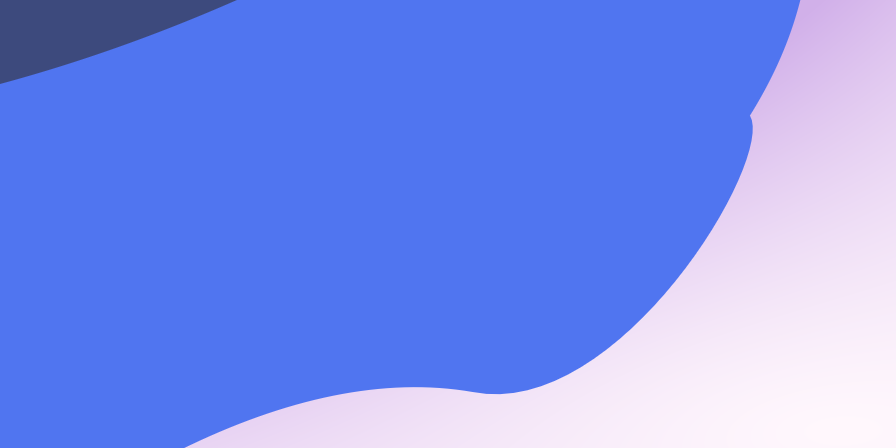
This background is drawn by a WebGL 2 fragment shader. Its source:

```glsl
#version 300 es
precision highp float;

uniform vec2 u_resolution;
out vec4 outColor;

vec2 bezier(vec2 a, vec2 b, vec2 c, vec2 d, float t) {
    float s = 1.0 - t;
    return s * s * s * a + 3.0 * s * s * t * b + 3.0 * s * t * t * c + t * t * t * d;
}

// Updates the nearest distance and flips side at each crossing to the right of p
void traceCurve(vec2 p, vec2 a, vec2 b, vec2 c, vec2 d, inout float nearest, inout float side) {
    const int STEPS = 32;
    vec2 start = a;
    for (int i = 1; i <= STEPS; i++) {
        vec2 end = bezier(a, b, c, d, float(i) / float(STEPS));
        vec2 edge = end - start;
        vec2 offset = p - start;
        float along = clamp(dot(offset, edge) / dot(edge, edge), 0.0, 1.0);
        nearest = min(nearest, length(offset - edge * along));
        if ((start.y > p.y) != (end.y > p.y) && offset.x < edge.x * offset.y / edge.y) {
            side = -side;
        }
        start = end;
    }
}

// Signed distance to the large wave, negative inside
float waveDistance(vec2 p) {
    vec2 dip = vec2(1.055, 0.125);
    vec2 notch = vec2(1.674, 0.742);
    float nearest = 10.0;
    float side = 1.0;
    traceCurve(p, vec2(0.401, -0.005), vec2(0.638, 0.112), vec2(0.859, 0.159), dip, nearest, side);
    traceCurve(p, dip, vec2(1.380, 0.060), vec2(1.732, 0.646), notch, nearest, side);
    traceCurve(p, notch, vec2(1.728, 0.829), vec2(1.766, 0.915), vec2(1.789, 1.010), nearest, side);
    return nearest * side;
}

// Signed distance to the dark corner above a shallow parabola
float cornerDistance(vec2 p) {
    float height = 0.8125 + 0.27 * p.x + 0.16 * p.x * p.x;
    float slope = 0.27 + 0.32 * p.x;
    return (height - p.y) / sqrt(1.0 + slope * slope);
}

// Pale glow at the lower right, fading to lilac
vec3 lilacGlow(vec2 p) {
    float fade = length((p - vec2(1.875, 0.036)) * vec2(0.38, 1.0)) / 0.95;
    fade += 0.9 * (1.82 - p.x) * p.y;
    fade = pow(clamp(fade, 0.0, 1.0), 1.3);
    return mix(vec3(1.0, 0.97, 0.99), vec3(0.82, 0.69, 0.915), fade);
}

float coverage(float signedDistance) {
    return clamp(0.5 - signedDistance * u_resolution.y, 0.0, 1.0);
}

void main() {
    vec2 p = gl_FragCoord.xy / u_resolution.y;
    vec3 color = lilacGlow(p);
    color = mix(color, vec3(0.312, 0.457, 0.941), coverage(waveDistance(p)));
    color = mix(color, vec3(0.24, 0.29, 0.49), coverage(cornerDistance(p)));
    outColor = vec4(color, 1.0);
}
```
